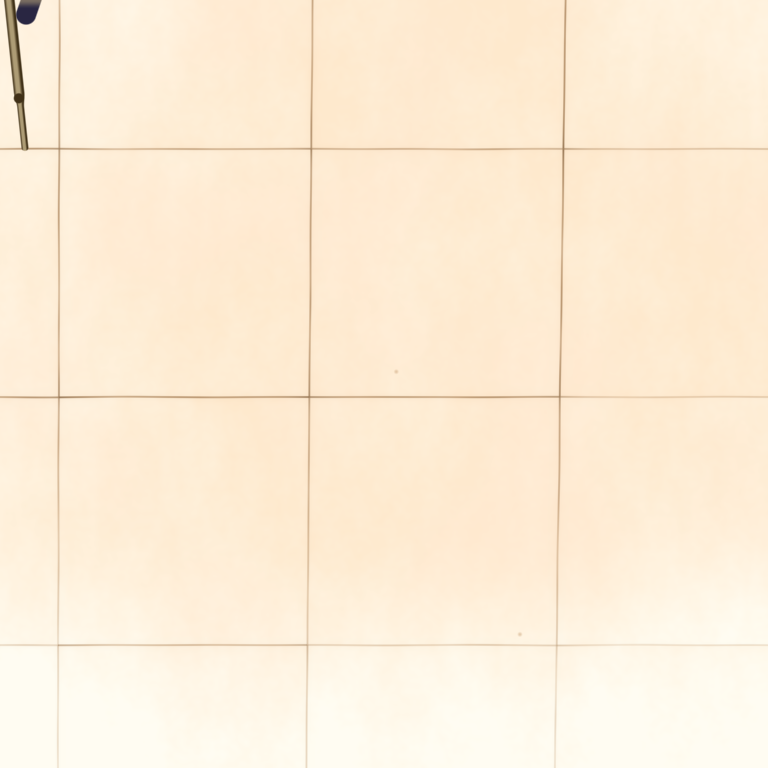
A Shadertoy shader for this texture:

```glsl
// Pale cream wall tiles with thin worn brown joints, a bright lower edge and a metal rod at the top left.

const vec3 PEACH = vec3(0.997, 0.913, 0.803);
const vec3 CREAM = vec3(1.0, 0.990, 0.948);
const vec3 BLUSH = vec3(1.0, 0.912, 0.825);
const vec3 JOINT_DARK = vec3(0.45, 0.34, 0.22);
const vec3 JOINT_LIGHT = vec3(0.80, 0.65, 0.49);
const vec3 ROD_DARK = vec3(0.25, 0.19, 0.09);
const vec3 ROD_LIGHT = vec3(0.68, 0.61, 0.46);
const vec3 CLAMP_BLUE = vec3(0.16, 0.15, 0.26);

const vec2 GRID_ORIGIN = vec2(0.0755, 0.160);  // lowest left joint crossing
const vec2 TILE_SIZE = vec2(0.3235, 0.3230);
const vec2 TOP_SPREAD = vec2(0.002, 0.006);    // drift of origin and width with height
const float JOINT_HALF_WIDTH = 0.0010;
const float JOINT_SOFTNESS = 0.0011;
const float JOINT_WOBBLE = 0.0010;
const float TILE_VARIATION = 0.12;
const float ROD_RADIUS = 0.0052;
const int SPECK_COUNT = 2;

float hash(vec2 p) {
    return fract(sin(dot(p, vec2(127.1, 311.7))) * 43758.55);
}

vec2 gradientAt(vec2 p) {
    float angle = 6.2832 * hash(p);
    return vec2(cos(angle), sin(angle));
}

// Gradient noise, roughly -0.7 to 0.7
float noise(vec2 p) {
    vec2 i = floor(p), f = fract(p);
    vec2 w = f * f * f * (f * (f * 6.0 - 15.0) + 10.0);
    vec2 e = vec2(1.0, 0.0);
    float low = mix(dot(gradientAt(i), f), dot(gradientAt(i + e), f - e), w.x);
    float high = mix(dot(gradientAt(i + e.yx), f - e.yx), dot(gradientAt(i + 1.0), f - 1.0), w.x);
    return mix(low, high, w.y);
}

float cover(float dist, float halfWidth, float soft) {
    return 1.0 - smoothstep(max(halfWidth - soft, 0.0), halfWidth + soft, dist);
}

// Tile glaze: soft light, tone per tile, pale smears and fine grain
vec3 glaze(vec2 p, vec2 tile) {
    float rightLift = 0.10 * smoothstep(0.65, 1.0, p.x);
    float light = 0.13 + 0.87 * (1.0 - smoothstep(-0.01, 0.34, p.y - rightLift));
    light += 0.28 * (1.0 - smoothstep(0.02, 0.30, p.x));
    light += 0.25 * smoothstep(0.72, 1.0, p.y) * smoothstep(0.1, 0.4, abs(p.x - 0.55));
    light += TILE_VARIATION * (hash(tile + 3.7) - 0.5);
    light += 0.20 * noise(p * vec2(10.0, 5.0) + tile * 5.3);
    light += 0.14 * noise(p * vec2(38.0, 20.0)) + 0.08 * noise(p * 95.0);
    light = clamp(light, 0.0, 1.0);
    float blush = smoothstep(-0.2, 0.5, noise(p * 5.0 + 17.0)) * (1.0 - light);
    return mix(mix(PEACH, CREAM, light), BLUSH, 0.45 * blush);
}

// One joint: dist across it, along its length, edge names the segment
vec3 addJoint(vec3 color, float dist, float along, vec2 edge, float fade, float px) {
    float wear = 0.62 + 0.30 * hash(edge) + 0.25 * noise(vec2(along * 6.0, edge.x * 7.0 + 0.5));
    float strength = clamp(fade * wear, 0.0, 0.9);
    float nearCrossing = exp(-14.0 * abs(along - round(along)));
    float darkness = strength * (0.28 + 0.45 * nearCrossing);
    vec3 ink = mix(JOINT_LIGHT, JOINT_DARK, darkness);
    float soft = max(px, JOINT_SOFTNESS);
    color *= 1.0 - vec3(0.02, 0.035, 0.05) * strength * exp(-dist * 260.0);
    return mix(color, ink, strength * cover(dist, JOINT_HALF_WIDTH, soft));
}

// x: distance to the segment, y: signed offset from its axis
vec2 segment(vec2 p, vec2 a, vec2 b) {
    vec2 d = b - a, q = p - a;
    float t = clamp(dot(q, d) / dot(d, d), 0.0, 1.0);
    return vec2(length(q - d * t), (d.x * q.y - d.y * q.x) / length(d));
}

// Tapered metal rod with a dark clamp
vec3 addRod(vec3 color, vec2 p, float px) {
    vec2 rod = segment(p, vec2(0.009, 1.03), vec2(0.0325, 0.808));
    float radius = ROD_RADIUS * mix(0.85, 1.3, smoothstep(0.86, 0.88, p.y));
    vec3 metal = mix(ROD_LIGHT, ROD_DARK, smoothstep(0.2, 0.9, abs(rod.y / radius + 0.15)));
    color = mix(color, metal, cover(rod.x, radius, px));
    color = mix(color, ROD_DARK, cover(length(p - vec2(0.0245, 0.872)), 0.0065, px));
    float grip = segment(p, vec2(0.034, 0.981), vec2(0.044, 1.01)).x;
    vec3 gripColor = mix(CLAMP_BLUE, ROD_LIGHT, smoothstep(0.988, 1.0, p.y) * 0.6);
    return mix(color, gripColor, cover(grip, 0.013, px));
}

void mainImage(out vec4 fragColor, in vec2 fragCoord) {
    vec2 p = fragCoord / iResolution.xy;
    float px = 1.0 / min(iResolution.x, iResolution.y);

    // Slightly spreading tile grid
    vec2 size = TILE_SIZE + vec2(TOP_SPREAD.y * p.y, 0.0);
    vec2 cell = (p - GRID_ORIGIN - vec2(TOP_SPREAD.x * p.y, 0.0)) / size;
    vec2 tile = floor(cell), line = round(cell);
    vec3 color = glaze(p, tile);

    // Joints, paler toward the bright bottom and right
    vec2 wobble = JOINT_WOBBLE * vec2(noise(vec2(p.y * 9.0, line.x)), noise(vec2(p.x * 9.0, line.y + 8.0)));
    vec2 dist = abs((cell - line) * size + wobble);
    float lowFade = mix(0.35, 1.0, smoothstep(0.0, 0.55, p.y));
    float rightFade = 1.0 - 0.4 * smoothstep(0.68, 0.80, p.x);
    color = addJoint(color, dist.x, cell.y, vec2(line.x, tile.y), lowFade, px);
    color = addJoint(color, dist.y, cell.x, vec2(tile.x + 20.0, line.y), (0.25 + 0.7 * lowFade) * rightFade, px);

    // Small specks on the glaze
    for (int i = 0; i < SPECK_COUNT; i++) {
        vec2 center = vec2(0.516, 0.516) + float(i) * vec2(0.161, -0.342);
        color = mix(color, JOINT_LIGHT, 0.5 * cover(length(p - center), 0.0022, 1.5 * px));
    }

    fragColor = vec4(addRod(color, p, px), 1.0);
}
```
